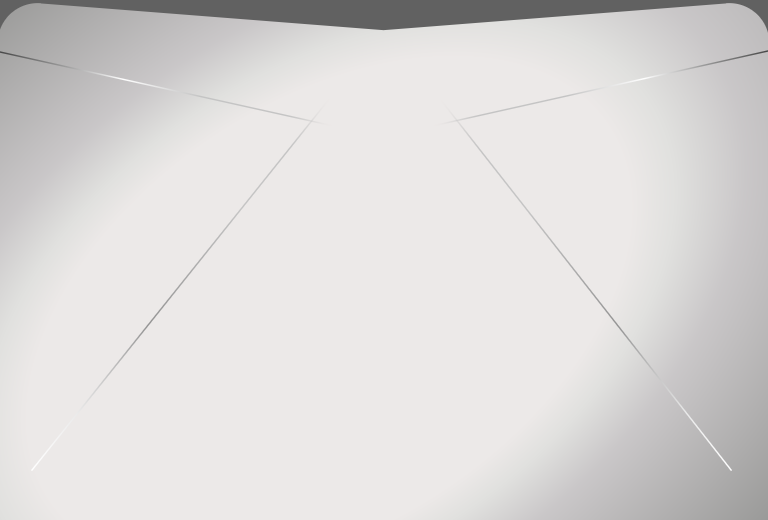
Write a WebGL 2 fragment shader that draws this background.

```glsl
#version 300 es
precision highp float;

uniform vec2 u_resolution;
out vec4 fragColor;

// Lengths are in canvas heights, origin at the lower left.
const vec3 BACKDROP = vec3(0.38);

// Card outline
const float CARD_AXIS = 0.7375;
const float NOTCH_Y = 0.942;
const float TOP_SLOPE = 0.078;
const vec2 CORNER = vec2(0.665, 0.917);
const float CORNER_RADIUS = 0.077;

// Tilted elliptical glow
const vec2 GLOW_CENTER = vec2(0.633, 0.398);
const vec2 GLOW_AXIS = vec2(0.829, 0.559);
const vec2 GLOW_RADII = vec2(0.654, 0.410);
const vec4 GLOW_STOPS = vec4(0.99, 1.13, 1.36, 2.10);
const vec3 GLOW_CORE = vec3(0.925, 0.912, 0.908);
const vec3 GLOW_RIM = vec3(0.880, 0.880, 0.872);
const vec3 GLOW_SHADE = vec3(0.790, 0.780, 0.785);
const vec3 GLOW_FAR = vec3(0.600, 0.600, 0.595);

// Metallic creases: tones at stops along the length
const float CREASE_HALF_WIDTH = 0.0014;
const float FADE_START = 0.85;
const vec4 UPPER_STOPS = vec4(0.0, 0.20, 0.37, 0.60);
const vec4 UPPER_TONES = vec4(0.28, 0.62, 1.0, 0.77);
const vec4 LOWER_STOPS = vec4(0.0, 0.15, 0.39, 0.70);
const vec4 LOWER_TONES = vec4(1.0, 0.92, 0.58, 0.77);

float ramp(float lo, float hi, float x) {
    return clamp((x - lo) / (hi - lo), 0.0, 1.0);
}

// Antialiased coverage of a signed distance
float coverage(float dist, float pixel) {
    return clamp(0.5 - dist / pixel, 0.0, 1.0);
}

// Card with a shallow notch on top and rounded shoulders
float cardDistance(vec2 p) {
    vec2 q = vec2(abs(p.x - CARD_AXIS), p.y);
    float topEdge = (q.y - NOTCH_Y - TOP_SLOPE * q.x) / length(vec2(1.0, TOP_SLOPE));
    float shoulder = length(q - CORNER) - CORNER_RADIUS;
    bool onShoulder = q.x > CORNER.x - TOP_SLOPE * CORNER_RADIUS && q.y > CORNER.y;
    return onShoulder ? shoulder : topEdge;
}

vec3 glowColor(vec2 p) {
    vec2 d = p - GLOW_CENTER;
    vec2 local = vec2(dot(d, GLOW_AXIS), dot(d, vec2(-GLOW_AXIS.y, GLOW_AXIS.x)));
    float r = length(local / GLOW_RADII);
    vec3 color = mix(GLOW_CORE, GLOW_RIM, ramp(GLOW_STOPS.x, GLOW_STOPS.y, r));
    color = mix(color, GLOW_SHADE, ramp(GLOW_STOPS.y, GLOW_STOPS.z, r));
    return mix(color, GLOW_FAR, ramp(GLOW_STOPS.z, GLOW_STOPS.w, r));
}

// Thin line from a to b that dissolves near b
vec3 addCrease(vec3 base, vec2 p, vec2 a, vec2 b, vec4 stops, vec4 tones, float pixel) {
    vec2 ab = b - a;
    float t = clamp(dot(p - a, ab) / dot(ab, ab), 0.0, 1.0);
    float dist = length(p - a - ab * t) - CREASE_HALF_WIDTH;
    float tone = mix(tones.x, tones.y, ramp(stops.x, stops.y, t));
    tone = mix(tone, tones.z, ramp(stops.y, stops.z, t));
    tone = mix(tone, tones.w, ramp(stops.z, stops.w, t));
    float alpha = coverage(dist, pixel) * (1.0 - smoothstep(FADE_START, 1.0, t));
    return mix(base, vec3(tone), alpha);
}

void main() {
    float pixel = 1.0 / u_resolution.y;
    vec2 p = gl_FragCoord.xy * pixel;

    vec3 color = glowColor(p);

    // Upper creases, then lower creases
    color = addCrease(color, p, vec2(0.0, 0.900), vec2(0.640, 0.758),
                      UPPER_STOPS, UPPER_TONES, pixel);
    color = addCrease(color, p, vec2(1.477, 0.902), vec2(0.833, 0.758),
                      UPPER_STOPS, UPPER_TONES, pixel);
    color = addCrease(color, p, vec2(0.0615, 0.096), vec2(0.635, 0.812),
                      LOWER_STOPS, LOWER_TONES, pixel);
    color = addCrease(color, p, vec2(1.406, 0.096), vec2(0.846, 0.810),
                      LOWER_STOPS, LOWER_TONES, pixel);

    color = mix(BACKDROP, color, coverage(cardDistance(p), pixel));
    fragColor = vec4(color, 1.0);
}
```
